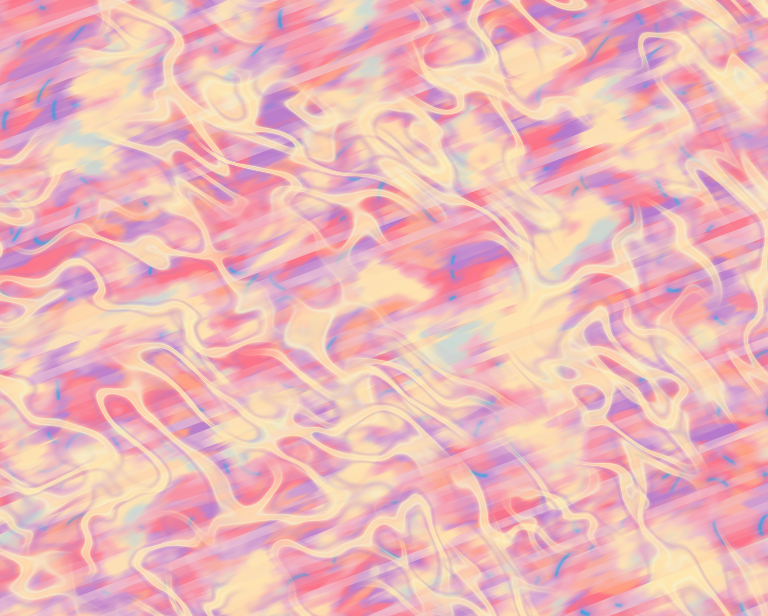
This background is drawn by a Shadertoy shader. Its source:

```glsl
// Pastel marbling: coral ground with slanted translucent bands and lilac streaks,
// under cream clouds and meandering cream threads, with small blue strokes.
// Sine-warped gradient noise gives clouds and threads; jittered cells give strokes.

const vec3 CORAL  = vec3(0.99, 0.45, 0.53);
const vec3 ORANGE = vec3(1.00, 0.66, 0.50);
const vec3 LILAC  = vec3(0.68, 0.47, 0.83);
const vec3 PALE   = vec3(0.94, 0.78, 0.84);
const vec3 CREAM  = vec3(1.00, 0.91, 0.69);
const vec3 IVORY  = vec3(0.97, 0.95, 0.80);
const vec3 SKY    = vec3(0.70, 0.84, 0.90);
const vec3 BLUE   = vec3(0.15, 0.64, 0.90);

const float BAND_ANGLE   = 0.36;   // radians, rising to the right
const float BAND_COUNT   = 72.0;   // bands per canvas height
const float THREAD_ANGLE = -0.75;  // radians, falling to the right
const vec2  THREAD_SCALE = vec2(5.6, 8.8);
const float THREAD_WIDTH = 0.072;
const float CLOUD_SCALE  = 7.5;
const float STROKE_CELLS = 19.0;
const float STROKE_SHARE = 0.45;

float hash(vec2 c) {
    vec3 h = fract(vec3(c.xyx) * 0.1031);
    h += dot(h, h.yzx + 33.33);
    return fract((h.x + h.y) * h.z);
}

// Coordinates along and across the direction of the given angle.
vec2 turn(vec2 p, float a) {
    float c = cos(a), s = sin(a);
    return vec2(c * p.x + s * p.y, c * p.y - s * p.x);
}

float gradientNoise(vec2 p) {
    vec2 i = floor(p), f = p - i;
    vec2 w = f * f * f * (f * (f * 6.0 - 15.0) + 10.0);
    vec4 v;
    for (int k = 0; k < 4; k++) {
        vec2 o = vec2(k & 1, k >> 1);
        float a = 6.2832 * hash(i + o);
        v[k] = dot(vec2(cos(a), sin(a)), f - o);
    }
    return mix(mix(v.x, v.y, w.x), mix(v.z, v.w, w.x), w.y);
}

float fbm(vec2 p) {
    return gradientNoise(p) + 0.5 * gradientNoise(turn(p, 0.3) * 2.1 + 17.3);
}

vec2 sineWarp(vec2 p) {
    vec2 q = p + 0.018 * sin(p.yx * vec2(17.0, 14.0) + vec2(0.4, 2.1));
    return q + 0.009 * sin(q.yx * vec2(43.0, 37.0) + vec2(1.7, 0.2));
}

// Random shade per band, with edges smoothed over about one pixel.
float bands(vec2 p, float angle, float count) {
    float v = turn(p, angle).y * count + 100.0;
    float i = floor(v), f = v - i;
    float soft = 1.2 * count / iResolution.y;
    return mix(hash(vec2(i, count)), hash(vec2(i + 1.0, count)),
               smoothstep(1.0 - soft, 1.0, f));
}

// Short soft strokes scattered one per cell; x is the core, y the halo.
vec2 strokes(vec2 p) {
    vec2 g = p * STROKE_CELLS, base = floor(g), result = vec2(0.0);
    for (int k = 0; k < 9; k++) {
        vec2 c = base + vec2(k % 3 - 1, k / 3 - 1);
        if (hash(c + 31.7) > STROKE_SHARE) continue;
        vec2 d = g - c - vec2(hash(c + 5.1), hash(c + 9.4));
        d = turn(d, 3.1416 * hash(c + 2.6));
        float len = mix(0.04, 0.36, pow(hash(c + 7.9), 2.0));
        d.y += 0.6 * d.x * d.x;
        d.x = max(abs(d.x) - len, 0.0);
        float r = dot(d, d);
        float strength = mix(0.4, 1.0, hash(c + 4.2));
        result = max(result, strength * vec2(exp(-r / 0.0035), exp(-r / 0.06)));
    }
    return result;
}

void mainImage(out vec4 fragColor, in vec2 fragCoord) {
    vec2 p = fragCoord / iResolution.y;
    vec2 q = sineWarp(p);
    vec2 b = turn(p, BAND_ANGLE);
    float bandA = bands(p, BAND_ANGLE, BAND_COUNT);
    float bandB = bands(p, BAND_ANGLE + 0.10, BAND_COUNT * 0.63);
    float bandC = bands(p, BAND_ANGLE - 0.09, BAND_COUNT * 0.8);
    vec2 shear = 0.028 * (bandA + bandB - 1.0) * vec2(cos(BAND_ANGLE), sin(BAND_ANGLE));

    // Ground: streaks lying along the bands, broken by them
    vec2 s = turn(q + shear, BAND_ANGLE);
    vec3 col = mix(CORAL, ORANGE, 0.85 * smoothstep(0.0, 0.3, fbm(s * vec2(9.0, 20.0) + 40.0)));
    float streak = fbm(s * vec2(9.0, 19.0) + 3.0) + 0.3 * fbm(b * vec2(16.0, 60.0));
    col = mix(col, LILAC, 0.9 * smoothstep(0.0, 0.36, streak));
    col = mix(col, PALE, 0.6 * bandA * bandA + 0.32 * bandB * bandC);

    // Blue strokes with lilac halos
    vec2 stroke = strokes(q);
    col = mix(col, LILAC, 0.6 * stroke.y);
    col = mix(col, BLUE, 0.9 * stroke.x);

    // Clouds, sheared from band to band, with lilac rims
    float cloud = fbm((q + shear) * CLOUD_SCALE + 8.0) + 0.22 * fbm(q * 24.0)
                + 0.25 * fbm(b * vec2(13.0, 42.0)) + 0.06;
    cloud += 0.25 * gradientNoise(p * 3.0 + 4.0);
    col = mix(col, PALE, 0.55 * smoothstep(-0.15, 0.15, cloud));
    col = mix(col, CREAM, 0.92 * smoothstep(0.08, 0.42, cloud));
    col = mix(col, SKY, 0.65 * smoothstep(0.1, 0.45, fbm(s * 11.0 + 60.0)) * smoothstep(0.1, 0.4, cloud));

    // Threads: zero contours of stretched noise, edged by finer twin lines
    for (int k = 0; k < 2; k++) {
        float layer = float(k);
        vec2 t = turn(q, THREAD_ANGLE + 0.45 * layer + 0.35 * (0.6 - p.x));
        float f = fbm(t * THREAD_SCALE * (1.0 + 0.3 * layer) + 23.0 * (layer + 1.0));
        float fade = smoothstep(-0.2, 0.15, gradientNoise(p * 4.5 + 51.0 * layer) - 0.08 * layer);
        float r = abs(f) / THREAD_WIDTH;
        float twin = exp(-pow((r - 0.75) / 0.28, 2.0));
        col = mix(col, LILAC, 0.28 * fade * exp(-pow((r - 2.1) / 0.6, 2.0)));
        col = mix(col, CREAM, 0.85 * fade * exp(-r * r));
        col = mix(col, IVORY, 0.75 * fade * twin);
    }

    // Faint bands across everything
    col = mix(col, PALE, 0.22 * bandC * bandA);
    col = mix(col, CORAL, 0.14 * (1.0 - bandA) * bandB);
    fragColor = vec4(col, 1.0);
}
```
